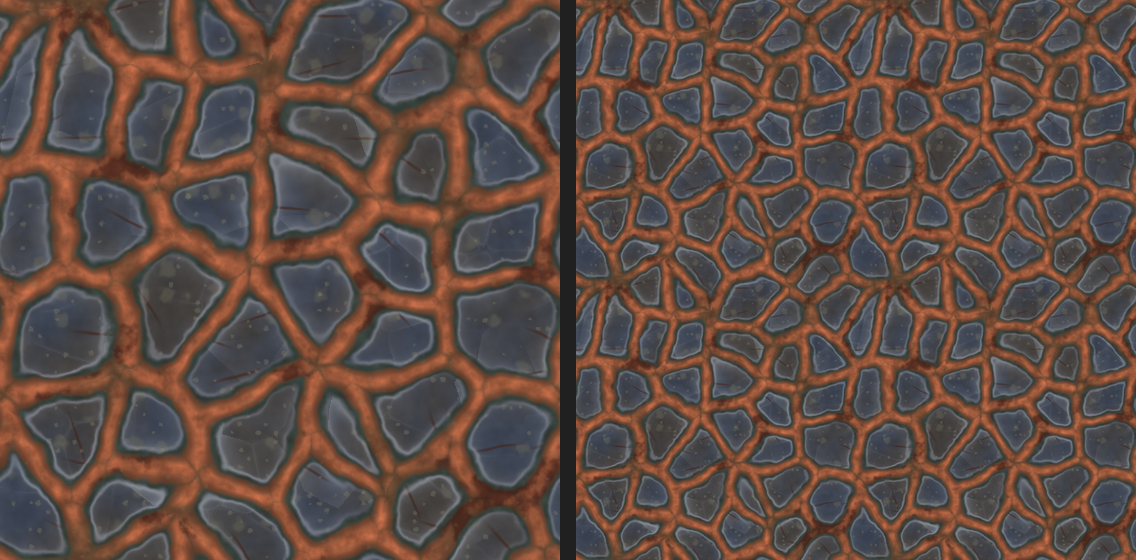
Left: one tile. Right: repeated 2 by 2.
Write a three.js fragment shader that draws this texture.

```glsl
varying vec2 vUv;

const float STONES = 6.0;         // stones per side
const float FACETS = 10.0;        // facet cells per side
const float CRACKS = 9.0;         // crack cells per side
const float WARP = 0.030;         // bend of the stone outlines
const float ROUNDING = 0.045;     // widening of the vein junctions
const float VEIN_WIDTH = 0.10;    // half widths, in stone cells
const float RIM = 0.165;
const vec3 SLATE = vec3(0.225, 0.255, 0.315);
const vec3 UMBER = vec3(0.250, 0.235, 0.225);
const vec3 MOSS = vec3(0.205, 0.245, 0.225);
const vec3 HAZE = vec3(0.56, 0.58, 0.62);
const vec3 KHAKI = vec3(0.46, 0.45, 0.37);
const vec3 ORANGE = vec3(0.67, 0.375, 0.25);
const vec3 RUST = vec3(0.43, 0.265, 0.185);
const vec3 BROWN = vec3(0.34, 0.255, 0.18);
const vec3 CHAR = vec3(0.22, 0.11, 0.085);

struct Cell { float edge; float corner; vec2 seed; vec2 local; };

vec2 hash2(vec2 c) {
  vec3 q = fract(c.xyx * vec3(0.1031, 0.1030, 0.0973));
  q += dot(q, q.yzx + 33.33);
  return fract((q.xx + q.yz) * q.zy);
}

vec2 wrapHash(vec2 c, float n) {
  return hash2(floor(mod(c + 0.5, n)) + n * 1.7);
}

// Gradient noise that wraps after n cells
float corner(vec2 c, vec2 f, float n) {
  float a = 6.2832 * wrapHash(c, n).x;
  return dot(vec2(cos(a), sin(a)), f);
}

float gradientNoise(vec2 uv, float n) {
  vec2 p = uv * n, c = floor(p), f = fract(p);
  vec2 u = f * f * f * (f * (f * 6.0 - 15.0) + 10.0);
  vec2 x = vec2(1.0, 0.0), y = vec2(0.0, 1.0);
  return mix(mix(corner(c, f, n), corner(c + x, f - x, n), u.x),
             mix(corner(c + y, f - y, n), corner(c + 1.0, f - 1.0, n), u.x), u.y);
}

float fbm(vec2 uv, float n) {
  float sum = 0.0, amp = 1.0;
  for (int i = 0; i < 4; i++) {
    sum += amp * gradientNoise(uv, n);
    n *= 2.0;
    amp *= 0.5;
  }
  return sum;
}

// Voronoi cell with a smooth border distance
Cell voronoi(vec2 uv, float n) {
  vec2 p = uv * n, c = floor(p), f = fract(p), nearest = vec2(0.0), home = vec2(0.0);
  float best = 9.0;
  for (int j = -1; j <= 1; j++) for (int i = -1; i <= 1; i++) {
    vec2 g = vec2(float(i), float(j));
    vec2 r = g + 0.04 + 0.92 * wrapHash(c + g, n) - f;
    if (dot(r, r) < best) { best = dot(r, r); nearest = r; home = g; }
  }
  float hard = 9.0, sum = 0.0;
  for (int j = -2; j <= 2; j++) for (int i = -2; i <= 2; i++) {
    vec2 g = home + vec2(float(i), float(j));
    vec2 r = g + 0.04 + 0.92 * wrapHash(c + g, n) - f;
    vec2 gap = r - nearest;
    if (dot(gap, gap) > 0.0001) {
      float d = dot(0.5 * (r + nearest), normalize(gap));
      hard = min(hard, d);
      sum += exp(-d / ROUNDING);
    }
  }
  float soft = -ROUNDING * log(sum);
  return Cell(soft, hard - soft, wrapHash(c + home, n), nearest);
}

// Scattered thin strokes, mostly running down to the right
float cracks(vec2 uv) {
  vec2 p = uv * CRACKS, c = floor(p), f = fract(p);
  float ink = 0.0;
  for (int j = -1; j <= 1; j++) for (int i = -1; i <= 1; i++) {
    vec2 g = vec2(float(i), float(j)), h = wrapHash(c + g, CRACKS);
    float a = -0.4 + 1.6 * (h.y - 0.5);
    vec2 r = f - g - h, along = vec2(cos(a), sin(a));
    float t = dot(r, along), taper = 1.0 - smoothstep(0.1, 0.55, abs(t));
    float d = abs(dot(r, vec2(-along.y, along.x)));
    ink = max(ink, taper * (1.0 - smoothstep(0.008, 0.034, d)) * step(0.3, fract(h.x * 7.0)));
  }
  return ink;
}

// Ragged dust grains; share is the part of cells that hold one
float specks(vec2 uv, float n, float share, float soft) {
  vec2 p = uv * n, c = floor(p), h = wrapHash(c, n);
  float size = 0.12 + 0.2 * fract(h.y * 13.0);
  float d = length(fract(p) - 0.35 - 0.3 * h) + 0.22 * gradientNoise(uv, n * 3.0);
  return step(fract(h.x * 17.0), share) * (1.0 - smoothstep(size - soft, size + soft, d));
}

void main() {
  vec2 bend = vec2(fbm(vUv, 5.0), fbm(vUv + 0.37, 5.0));
  float grain = fbm(vUv, 32.0);
  float cloud = fbm(vUv + 0.61, 4.0);
  Cell stone = voronoi(vUv + WARP * bend, STONES);
  float veinEdge = stone.edge + 0.025 * grain;
  float stoneEdge = stone.edge + 0.05 * fbm(vUv + 0.23, 14.0);

  // Stone body with tilted facets and hazy light
  Cell facet = voronoi(vUv + stone.seed + 0.3 * WARP * bend, FACETS);
  float tint = smoothstep(-0.45, 0.45, cloud + 0.6 * (stone.seed.x - 0.5));
  vec3 body = mix(SLATE, UMBER, tint) * (1.0 + 0.12 * grain);
  float tilt = dot(facet.local, facet.seed - 0.5) + 0.35 * (facet.seed.x - 0.5);
  float inside = max(stoneEdge - RIM, 0.0);
  float light = 0.30 * exp(-inside / 0.09) * (0.75 + 1.2 * bend.x);
  light += 0.5 * max(tilt, 0.0) * (0.35 + exp(-inside / 0.15));
  light += 0.13 * exp(-abs(facet.edge) / 0.02) * smoothstep(-0.1, 0.4, bend.y);
  body = mix(body, HAZE, clamp(light, 0.0, 0.6));
  body = mix(body, CHAR + 0.04, 0.65 * cracks(vUv + 0.012 * bend));

  // Dust, coarse and fine
  float dust = 0.35 * specks(vUv, 22.0, 0.28, 0.12) + 0.45 * specks(vUv, 64.0, 0.16, 0.1);
  body = mix(body, KHAKI, dust);

  // Dark mossy band and bright rim between stone and vein
  vec3 colour = mix(MOSS * (1.0 + 0.25 * grain), body, smoothstep(RIM - 0.04, RIM + 0.012, stoneEdge));
  float rim = (stoneEdge - RIM - 0.01) / 0.02;
  colour = mix(colour, HAZE, exp(-rim * rim) * clamp(0.38 + 0.6 * bend.y, 0.1, 0.65));

  // Vein: bright core, rusty sides, brown junctions, charred spots
  float core = 1.0 - smoothstep(0.02, VEIN_WIDTH * 0.9, veinEdge);
  float junction = smoothstep(0.012, 0.05, stone.corner + 0.03 * cloud);
  vec3 vein = mix(RUST, ORANGE, core * (0.9 + 0.5 * grain));
  vein = mix(vein, BROWN, clamp(0.75 * junction + 0.6 * smoothstep(0.1, 0.6, cloud), 0.0, 0.85));
  float burnt = smoothstep(0.22, 0.6, fbm(vUv + 0.83, 7.0) + 0.35 * grain);
  vein = mix(vein, CHAR, 0.75 * burnt) * (1.0 + 0.2 * grain);
  vein = mix(vein, KHAKI, 0.2 * specks(vUv + 0.5, 72.0, 0.2, 0.1));
  float veinMask = 1.0 - smoothstep(VEIN_WIDTH - 0.02, VEIN_WIDTH + 0.03, veinEdge);
  gl_FragColor = vec4(mix(colour, vein, veinMask), 1.0);
}
```
